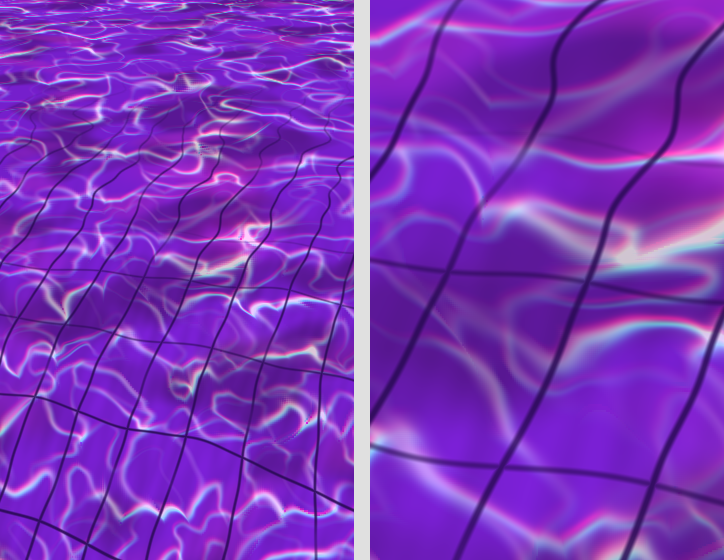
Left, the full canvas; right, a detail of the centre.
Give the GLSL for this texture, as a WebGL 2 fragment shader.

```glsl
#version 300 es
precision highp float;
// Violet pool water over a tiled floor seen in perspective. Grout lines are bent
// by the ripples; light filaments are warped noise ridges, sampled once per
// colour channel with a small shift so that their edges split into red and cyan.
uniform vec2 u_resolution;
out vec4 fragColor;

vec2 gradientAt(vec2 cell) {
  float h = fract(sin(dot(cell, vec2(127.1, 311.7))) * 43758.55);
  return vec2(cos(h * 6.2832), sin(h * 6.2832));
}

float noise(vec2 p) {
  vec2 i = floor(p), f = p - i;
  vec2 w = f * f * f * (f * (f * 6.0 - 15.0) + 10.0);
  float a = dot(gradientAt(i), f);
  float b = dot(gradientAt(i + vec2(1, 0)), f - vec2(1, 0));
  float c = dot(gradientAt(i + vec2(0, 1)), f - vec2(0, 1));
  float d = dot(gradientAt(i + 1.0), f - 1.0);
  return mix(mix(a, b, w.x), mix(c, d, w.x), w.y);
}

// Water surface coordinates: ripples shrink and flatten towards the far edge
vec2 surface(vec2 p) {
  float y = max(p.y, -0.04);
  return vec2((p.x - 0.32) * (6.0 + 5.0 * exp(-5.0 * y)), 6.0 * log(y + 0.09));
}

// Soft elliptical patch
float patchAt(vec2 p, vec2 centre, vec2 radius) {
  vec2 d = (p - centre) / radius;
  return exp(-dot(d, d));
}

float slopeOf(float u) {
  return max(length(vec2(dFdx(u), dFdy(u))) * u_resolution.y, 0.001);
}

// Bright core with a faint skirt along a zero line, never wider than the limit
float ridge(float value, float sharpness, float limit) {
  float a = abs(value) * max(sharpness, 1.0 / (slopeOf(value) * limit));
  return 0.75 * exp(-a * a) + 0.25 * exp(-0.5 * a);
}

float caustic(vec2 p) {
  vec2 q = surface(p);
  float near = smoothstep(0.3, 0.55, p.y);
  // Folding the warp gives the filaments their cusps
  q += 0.4 * vec2(noise(q * 1.1 + 3.7), noise(q * 1.2 + 17.3));
  q += 0.07 * near * vec2(noise(q * 4.3 + 7.1), noise(q * 4.7 + 29.0));
  float fold = abs(noise(q * vec2(1.6, 0.6) + 41.0));
  vec2 loopPos = q * vec2(0.75, 1.1) + vec2(0.0, 0.5 * fold) + 8.4;
  float loops = ridge(noise(loopPos), 19.0, 0.006);
  // Scalloped bands that cross the near water
  float level = 1.15 * q.y + 1.1 * fold + 0.7 * noise(q * vec2(0.7, 0.4) + 19.0);
  float bands = ridge(sin(3.1416 * level), 5.0, 0.007);
  // Thin wisps between them
  vec2 r = mat2(0.8, 0.6, -0.6, 0.8) * q;
  float wisps = ridge(noise(r * 1.9 + 23.6), 14.0, 0.005);
  float gate = smoothstep(-0.2, 0.3, noise(q * 0.9 + 61.0));
  float wispGate = smoothstep(-0.2, 0.35, noise(q * 1.2 + 93.0));
  float bandGate = smoothstep(-0.3, 0.25, noise(q * vec2(1.3, 0.9) + 47.0));
  // Concentric rings of the distant ripples
  float rings = ridge(sin(noise(q * vec2(0.6, 0.55) + 12.0) * 11.0), 5.0, 0.006);
  rings *= smoothstep(-0.2, 0.4, noise(q * 1.1 + 35.0));
  float light = loops * mix(0.25, 1.1, gate) * mix(1.0, 0.55, near);
  light += wisps * mix(0.15, 0.65, wispGate);
  return light + mix(0.65 * rings, bands * mix(0.2, 1.1, bandGate), near);
}

// Line along the whole values of u, with its half width in canvas heights
float gridLine(float u, float halfWidth) {
  float d = abs(fract(u + 0.5) - 0.5) / slopeOf(u);
  float soft = 0.0014 + 0.3 / u_resolution.y;
  return 1.0 - smoothstep(halfWidth - soft, halfWidth + soft, d);
}

void main() {
  // p.y runs down from the far edge, both axes in canvas heights
  vec2 p = gl_FragCoord.xy / u_resolution.y;
  p.y = 1.0 - p.y;
  float t = p.y;
  vec2 q = surface(p);
  float far = 1.0 - smoothstep(0.15, 0.55, t);

  // Body colour: broad dark pools, ripple bands and magenta drifts
  float swell = noise(q * vec2(0.6, 0.9) + 5.2) + 0.4 * noise(q * 1.8 + 31.0);
  float ripple = sin(noise(q * vec2(0.6, 0.7) + 12.0) * 14.0) * far;
  float lit = smoothstep(-0.32, 0.12, swell + 0.14 * ripple);
  lit -= 0.6 * patchAt(p, vec2(0.51, 0.74), vec2(0.07, 0.07));
  lit -= 0.6 * patchAt(p, vec2(0.08, 0.74), vec2(0.05, 0.05));
  vec3 color = mix(vec3(0.35, 0.09, 0.58), vec3(0.46, 0.12, 0.80), clamp(lit, 0.0, 1.0));
  float drift = smoothstep(0.1, 0.45, noise(q * vec2(0.8, 1.3) + 77.0));
  color = mix(color, vec3(0.67, 0.16, 0.76), drift * mix(0.3, 0.6, far));
  float streaks = noise(vec2(p.x * 45.0 + t * 14.0, t * 9.0));
  color *= 1.0 + 0.12 * streaks * (1.0 - far);

  // Floor seen through the ripples
  float sway = noise(vec2(p.x * 4.0, q.y * 0.9 + 2.0)) + 0.4 * noise(vec2(p.x * 7.0, q.y * 2.1));
  float x = p.x + sway * (0.012 + 0.05 * far);
  float centre = 0.436 - 0.45 * (t - 0.495) + 0.23 * (t - 0.495) * (t - 0.495);
  float column = (x - centre) / (0.058 + 0.064 * t);
  column -= 0.075 * column * column * smoothstep(0.5, 1.0, t);
  float y = t - 0.49 * t * t * (p.x - 0.325);
  y += 0.022 * noise(vec2(p.x * 7.0, t * 4.0 + 9.0));
  float row = (1.0 / (y + 0.13) - 1.094) / 0.245;
  float grout = gridLine(column, 0.0013 + 0.0012 * t);
  grout *= 0.85 * smoothstep(0.1, 0.38, t) * smoothstep(-0.8, -0.1, noise(q * 1.4 + 50.0));
  float cross = gridLine(row, 0.001 + 0.0018 * t * t);
  cross *= smoothstep(0.38, 0.5, t) * mix(0.6, 0.9, smoothstep(0.6, 0.75, t));

  // Light filaments: red leans up and left, green and blue stay close together
  vec2 shift = vec2(0.0012, 0.0012) + vec2(0.001, 0.0028) * t;
  vec3 light = vec3(caustic(p + shift), caustic(p - 0.3 * shift), caustic(p - 0.6 * shift));
  float glare = patchAt(p, vec2(0.35, 0.305), vec2(0.10, 0.025))
              + patchAt(p, vec2(0.42, 0.42), vec2(0.08, 0.04));
  float haze = patchAt(p, vec2(0.45, 0.62), vec2(0.16, 0.06));
  light *= 0.95 + 0.6 * glare + 0.2 * haze;
  light = clamp(light - 0.08 + 0.1 * glare + 0.12 * haze, 0.0, 1.1);
  color += light * vec3(0.42, 0.62, 0.22) + vec3(0.14, 0.0, 0.0) * glare;

  color = mix(color, vec3(0.16, 0.04, 0.33), max(grout, cross));
  fragColor = vec4(clamp(color, 0.0, 1.0), 1.0);
}
```
